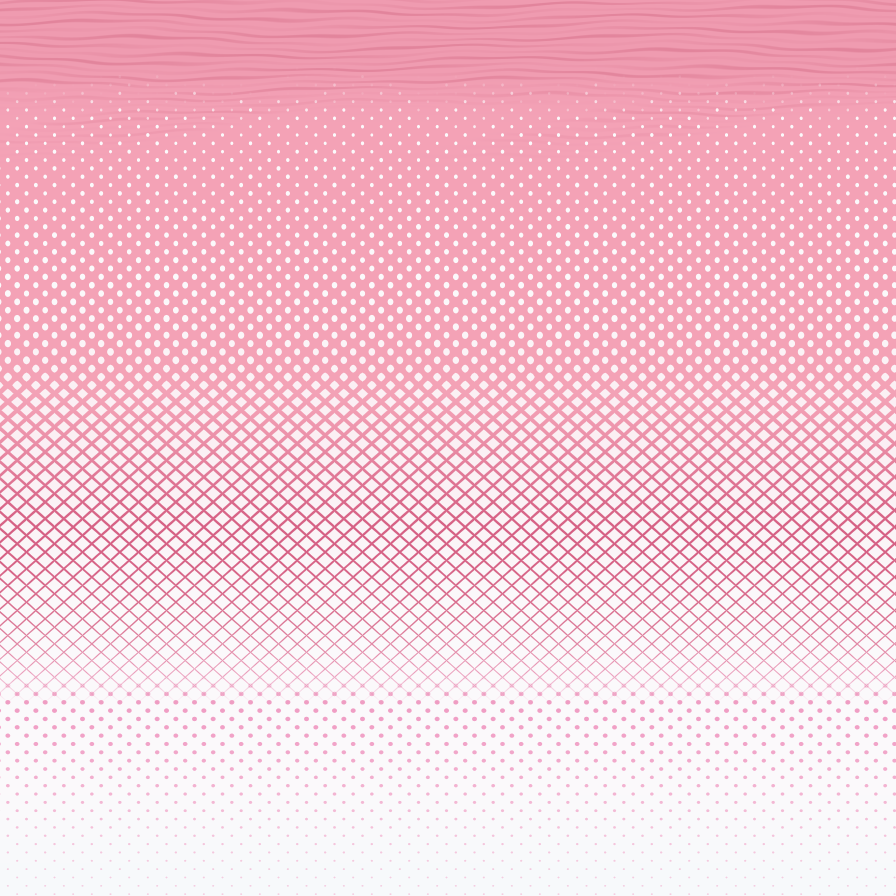
Write a Shadertoy shader that draws this background.

```glsl
// A halftone fade from solid pink at the top to near white at the bottom.
// One diagonal lattice carries it: round holes grow into diamonds, the remaining
// mesh thins out, then breaks into shrinking dots. Layered sines grain the top.

#define CELLS vec2(48.0, 53.7)
#define PHASE vec2(-0.42, -0.61)
#define HOLE_START 0.095
#define MESH_START 0.42
#define DOT_START 0.78
#define GRAIN_LINES 125.0
#define PINK vec3(0.955, 0.635, 0.715)
#define ROSE vec3(0.84, 0.38, 0.52)
#define ORCHID vec3(0.94, 0.60, 0.76)
#define PAPER vec3(0.985, 0.978, 0.984)

float hash(vec2 p) {
    return fract(sin(dot(p, vec2(127.1, 311.7))) * 4375.5);
}

// Coverage of a shape from its signed distance and the pixel size
float cover(float dist, float pixel) {
    return clamp(0.5 - dist / pixel, 0.0, 1.0);
}

// Thin wavy strands running across the canvas
float grain(vec2 uv, float depth) {
    float wave = 0.45 * sin(uv.x * 9.0 + depth * 31.0)
               + 0.25 * sin(uv.x * 23.0 - depth * 67.0)
               + 0.12 * sin(uv.x * 61.0 + depth * 140.0);
    float row = depth * GRAIN_LINES + wave;
    float strand = 1.0 - smoothstep(0.08, 0.30, abs(fract(row) - 0.5));
    float patches = 0.6 + 0.4 * sin(uv.x * 13.0 + floor(row) * 2.4);
    return strand * patches;
}

// Half size of the pale openings, from pinholes to nearly whole cells
float holeSize(float depth) {
    float grow = mix(0.07, 0.30, smoothstep(HOLE_START - 0.12, MESH_START + 0.06, depth));
    grow = mix(grow, 0.40, smoothstep(MESH_START - 0.02, 0.55, depth));
    return mix(grow, 0.46, smoothstep(0.53, DOT_START, depth));
}

void mainImage(out vec4 fragColor, in vec2 fragCoord) {
    vec2 uv = fragCoord / iResolution.xy;
    float depth = 1.0 - uv.y;
    float pixel = length(CELLS / iResolution.xy);

    // Diagonal lattice: integer coordinates are strands, halves are hole centres
    vec2 p = uv * CELLS + PHASE;
    vec2 lattice = vec2(p.x + p.y, p.x - p.y);
    vec2 fromHole = fract(lattice) - 0.5;
    vec2 fromKnot = fract(lattice + 0.5) - 0.5;
    float jitter = hash(floor(lattice)) - 0.5;

    // Upright oval holes turn into diamonds
    vec2 upright = vec2(fromHole.x + fromHole.y, fromHole.x - fromHole.y) * 0.7071;
    float oval = length(upright * vec2(1.18, 0.92));
    float diamond = max(abs(fromHole.x), abs(fromHole.y));
    float toMesh = smoothstep(MESH_START - 0.03, MESH_START + 0.03, depth);
    float size = holeSize(depth) + 0.035 * jitter * (1.0 - toMesh);
    float hole = cover(mix(oval, diamond, toMesh) - size, pixel);
    hole *= smoothstep(HOLE_START - 0.01, HOLE_START + 0.05, depth + 0.03 * jitter);

    // Ink: solid sheet and mesh, then dots at the crossings
    float mesh = (1.0 - hole) * mix(1.0, 0.72, smoothstep(0.6, DOT_START, depth));
    float radius = mix(0.19, 0.07, smoothstep(DOT_START, 1.0, depth));
    float knot = cover(length(fromKnot) - radius, pixel);
    knot *= mix(0.95, 0.45, smoothstep(DOT_START, 1.0, depth));
    float ink = mix(mesh, knot, smoothstep(DOT_START - 0.03, DOT_START + 0.01, depth));

    // Ink colour deepens along the mesh and turns orchid in the dots
    vec3 inkColor = mix(PINK, ROSE, smoothstep(0.43, 0.60, depth));
    inkColor = mix(inkColor, ORCHID, smoothstep(0.69, 0.80, depth));
    inkColor -= vec3(0.018, 0.026, 0.024) * (1.0 - smoothstep(0.06, 0.14, depth));
    float grainFade = 1.0 - smoothstep(0.08, 0.13, depth);
    float streaks = smoothstep(0.1, 0.9, sin(uv.x * 11.0 + depth * 45.0));
    grainFade += 0.6 * streaks * (1.0 - smoothstep(0.12, 0.19, depth)) * (1.0 - grainFade);
    inkColor -= vec3(0.05, 0.09, 0.08) * grain(uv, depth) * grainFade;

    // Paper blushes behind the mesh and cools toward the bottom
    float blush = smoothstep(0.30, 0.46, depth) * (1.0 - smoothstep(0.48, 0.72, depth));
    vec3 paper = mix(PAPER, vec3(0.985, 0.925, 0.945), 0.75 * blush);
    paper = mix(paper, vec3(0.968, 0.975, 0.983), smoothstep(0.85, 1.0, depth));

    fragColor = vec4(mix(paper, inkColor, ink), 1.0);
}
```
